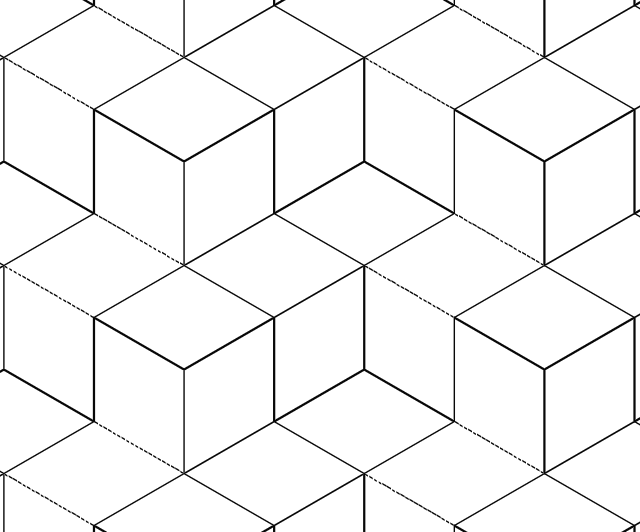
A Shadertoy shader for this pattern:

```glsl
// Line drawing of stacked isometric cubes, black on white.
// The plane is cut into columns (c) and half-edge rows (j); folding c about each
// cube's axis leaves two slanted edge families and one vertical family.

#define COLUMN 0.14076           // column spacing, in canvas widths
#define ORIGIN vec2(0.2876, 0.0898) // top corner of a cube, from upper left
#define BOLD 0.0250              // line widths, in columns
#define MEDIUM 0.0185
#define THIN 0.0155
#define DASHES 20.0              // dashes per broken edge
#define JITTER 0.006             // sideways wander of the dashes
#define INK vec3(0.03)
#define PAPER vec3(1.0)

const float ROW = 0.57735;       // row height in columns, tan(30 degrees)

float hash(vec2 p) {
    return fract(sin(dot(p, vec2(127.1, 311.7))) * 43758.5453);
}

// Signed offset to the nearest multiple of the period
float wrap(float x, float period) {
    return x - period * round(x / period);
}

float stroke(float dist, float width, float px) {
    return clamp((0.5 * width - dist) / px + 0.5, 0.0, 1.0);
}

// Edges falling away from the axis; alternate ones exist in each half
float fallingEdges(float a, float j, float px) {
    float shift = a < 1.0 ? 0.0 : 2.0;
    return stroke(0.5 * abs(wrap(j - a - shift, 4.0)), THIN, px);
}

// Edges rising away from the axis: bold outlines, plain or broken ridges
float risingEdges(float c, float side, float j, float px) {
    float a = abs(side);
    float line = 2.0 * round(0.5 * (j + a));
    float offset = 0.5 * (j + a - line);
    bool outline = (mod(line, 4.0) > 1.0) == (a < 1.0);
    if (outline) return stroke(abs(offset), BOLD, px);
    if (side > 0.0) return stroke(abs(offset), MEDIUM, px);

    // Broken ridge: dashes of uneven length, slightly out of line
    float t = c * DASHES;
    float h = hash(vec2(floor(t), line));
    float dashLength = mix(0.55, 1.0, h);
    float dash = stroke(abs(fract(t) - 0.5), dashLength, px * DASHES);
    return dash * stroke(abs(offset + (h - 0.5) * JITTER), THIN, px);
}

// Upright edges, two rows long, with weight changing from column to column
float uprightEdges(float c, float j, float px) {
    float column = round(c);
    float a = abs(wrap(column, 4.0));
    float beyond = max(abs(wrap(j - 3.0 + a, 4.0)) - 1.0, 0.0);
    float dist = length(vec2(c - column, beyond * ROW));
    float width = fract(0.375 * column) < 0.3 ? THIN : BOLD;
    return stroke(dist, width, px);
}

void mainImage(out vec4 fragColor, in vec2 fragCoord) {
    // Column and row coordinates, rows counted downward
    vec2 p = vec2(fragCoord.x, iResolution.y - fragCoord.y) / iResolution.x;
    vec2 grid = (p - ORIGIN) / (COLUMN * vec2(1.0, ROW));
    float px = 1.0 / (iResolution.x * COLUMN);

    float side = wrap(grid.x, 4.0);
    float ink = fallingEdges(abs(side), grid.y, px);
    ink = max(ink, risingEdges(grid.x, side, grid.y, px));
    ink = max(ink, uprightEdges(grid.x, grid.y, px));

    fragColor = vec4(mix(PAPER, INK, ink), 1.0);
}
```
